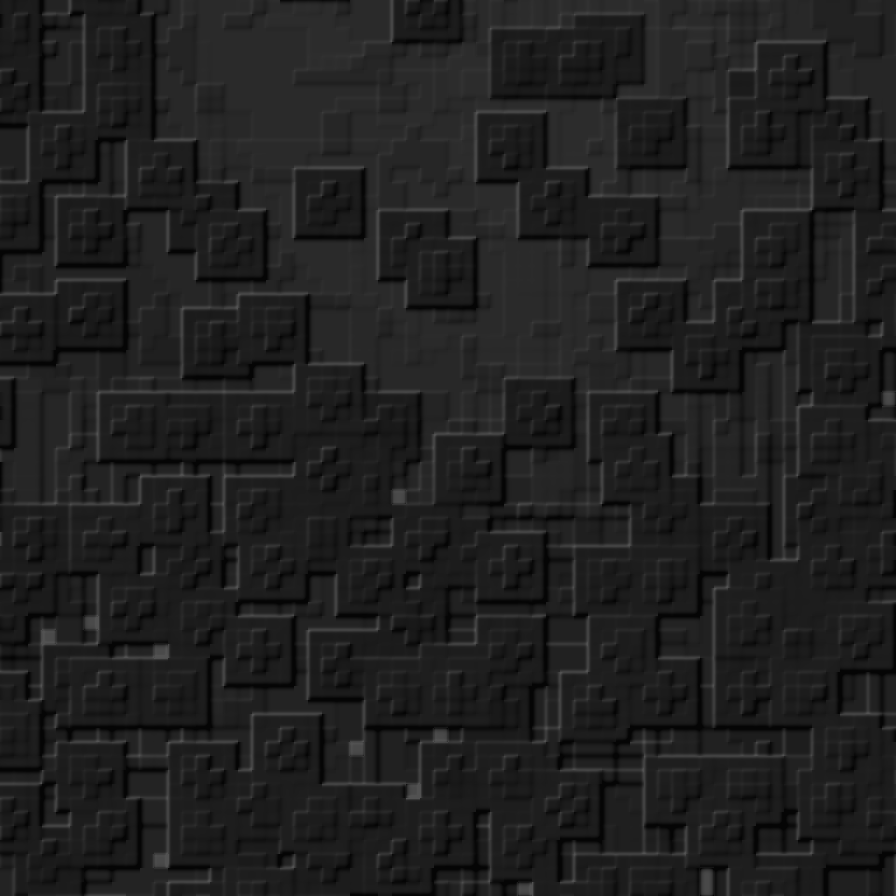
This pattern is drawn by a WebGL 2 fragment shader. Its source:

```glsl
#version 300 es
precision highp float;
// Dark embossed relief: square plates with cross marks scattered over a terraced, streaked ground.
uniform vec2 u_resolution;
out vec4 fragColor;

const float CELLS = 64.0;          // grid cells along the canvas height
const float SLOT = 5.0;            // cells between plate anchors
const float PLATE_REACH = 2.0;     // plate half size, in cells
const float PLATE_SHADE = 0.112;
const float GROUND_DARK = 0.112;
const float GROUND_LIGHT = 0.192;
const float TERRACES = 9.0;        // steps between dark and light ground
const float CHIP_SHADE = 0.29;     // rare bright single cells
const float LIT_WIDTH = 0.15;      // bevel line widths, in cells
const float SHADOW_WIDTH = 0.23;
const float LIT_GAIN = 0.155;
const float SHADOW_GAIN = 0.125;

float hash(vec2 p, float seed) {
  uvec3 q = uvec3(ivec3(vec3(p, seed))) * uvec3(1597u, 7919u, 3571u);
  uint n = q.x ^ (q.y * 747u) ^ (q.z * 2741u);
  n = (n ^ (n >> 15)) * 73939133u;
  n = (n ^ (n >> 13)) * 39916801u;
  return float((n ^ (n >> 16)) & 65535u) / 65536.0;
}

float noise(vec2 p, float seed) {
  vec2 i = floor(p), f = fract(p);
  f = f * f * (3.0 - 2.0 * f);
  float low = mix(hash(i, seed), hash(i + vec2(1, 0), seed), f.x);
  float high = mix(hash(i + vec2(0, 1), seed), hash(i + vec2(1, 1), seed), f.x);
  return mix(low, high, f.y);
}

// Broad illumination: a glow in the upper middle, dimmer toward the bottom and left.
float glow(vec2 cell) {
  vec2 uv = cell / CELLS;
  vec2 offset = uv - vec2(0.58, 0.76);
  float blob = exp(-7.0 * dot(offset, offset));
  return clamp(0.65 * blob + 0.1 * uv.y + 0.42 * noise(uv * 4.0, 1.0), 0.0, 1.0);
}

// A long thin run of raised cells along one axis.
float streak(float along, float across, float seed) {
  float run = floor(along / 9.0 + hash(vec2(across, 0.0), seed));
  return step(0.55, hash(vec2(run, across), seed + 1.0));
}

// Ground between the plates, as (shade, height).
vec2 ground(vec2 cell) {
  float light = glow(cell);
  float level = floor((light + 0.08 * noise(cell * 0.4, 2.0)) * TERRACES) / TERRACES;
  vec2 s = vec2(mix(GROUND_DARK, GROUND_LIGHT, min(level, 1.0)), level * 0.9);
  float bump = step(0.64, noise(cell * 0.55, 3.0));
  s += bump * vec2(-0.016, 0.24);
  float rows = smoothstep(0.4, 0.55, noise(cell * 0.1, 4.0));
  float columns = smoothstep(0.42, 0.57, noise(cell * 0.1, 5.0));
  float strength = mix(0.6, 0.12, smoothstep(0.25, 0.65, light));
  s.y += strength * rows * streak(cell.x, cell.y, 6.0);
  s.y += strength * columns * streak(cell.y, cell.x, 8.0);
  float chip = step(0.985, hash(cell, 10.0)) * step(light, 0.42);
  return mix(s, vec2(CHIP_SHADE, s.y + 0.2), chip);
}

// Topmost plate over a cell, or the ground, as (shade, height).
vec2 surface(vec2 cell) {
  vec2 s = ground(cell);
  float top = -1.0;
  vec2 home = floor(cell / SLOT);
  for (int j = -1; j <= 1; j++)
    for (int i = -1; i <= 1; i++) {
      vec2 slot = home + vec2(i, j);
      vec2 jitter = floor(SLOT * vec2(hash(slot, 11.0), hash(slot, 12.0)));
      vec2 center = slot * SLOT + jitter;
      vec2 d = abs(cell - center);
      float rank = hash(slot, 13.0);
      float chance = mix(0.93, 0.42, smoothstep(0.25, 0.85, glow(center)));
      bool covers = max(d.x, d.y) <= PLATE_REACH && hash(slot, 14.0) < chance;
      if (covers && rank > top) {
        top = rank;
        float cross = step(d.x + d.y, 1.5);
        float grain = hash(cell, 15.0);
        float inner = step(max(d.x, d.y), 1.5);
        float height = 1.3 + 0.6 * rank + 0.32 * cross + 0.36 * grain * mix(0.3, 1.0, inner);
        s = vec2(PLATE_SHADE + 0.012 * (rank - 0.5) - 0.006 * cross, height);
      }
    }
  return s;
}

// Bevel line for a height step: lit when rising away from the light, else shadowed.
float bevel(float rise, float dist) {
  float lit = clamp(rise, 0.0, 0.9) * LIT_GAIN * exp(-pow(dist / LIT_WIDTH, 2.0));
  float shadow = clamp(-rise, 0.0, 0.9) * SHADOW_GAIN * exp(-pow(dist / SHADOW_WIDTH, 2.0));
  return lit - shadow;
}

void main() {
  vec2 p = gl_FragCoord.xy / u_resolution.y * CELLS;
  vec2 cell = floor(p), f = p - cell;
  vec2 here = surface(cell);
  float shade = here.x, relief = 0.0;

  // Soften and bevel the four borders; light falls from the upper left.
  for (int k = 0; k < 4; k++) {
    float side = k < 2 ? -1.0 : 1.0;
    bool upright = k % 2 == 0;
    vec2 axis = upright ? vec2(1, 0) : vec2(0, 1);
    vec2 next = surface(cell + side * axis);
    float along = dot(f, axis);
    float dist = side < 0.0 ? along : 1.0 - along;
    float rise = (next.y - here.y) * side * (upright ? 1.0 : -1.0);
    shade += (next.x - here.x) * 0.5 * (1.0 - smoothstep(0.0, 0.15, dist));
    relief += bevel(rise, dist);
  }
  float value = clamp(shade + relief, 0.02, 0.32);
  fragColor = vec4(vec3(value), 1.0);
}
```
